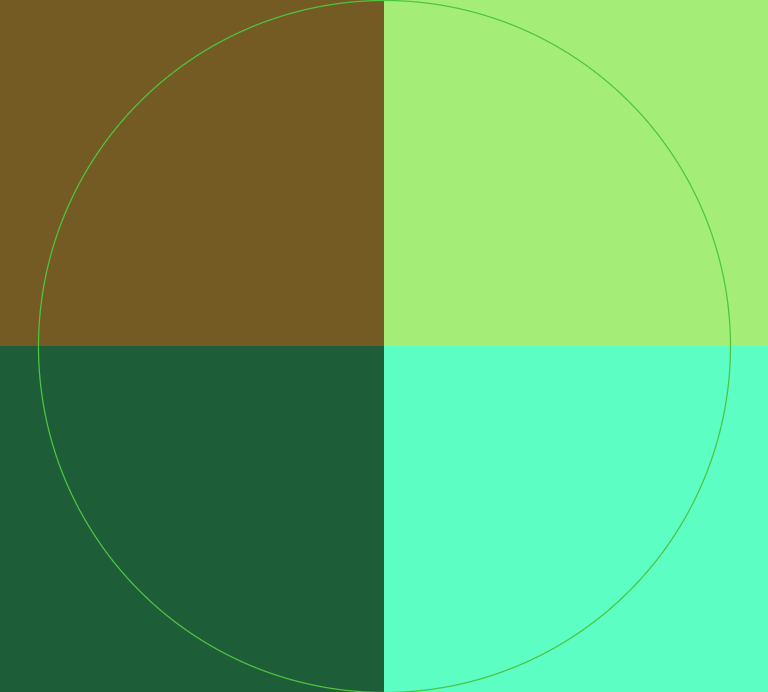
Reproduce this background procedurally as a Shadertoy shader.

```glsl
// Four flat colour quadrants meeting at the centre, crossed by a hairline circle
// that spans the full height. Quadrants come from smoothed half-plane steps and
// the circle from a distance function; lengths are in canvas heights.

// Smoothed half-plane: 0 below the edge, 1 above it
float edgeCoverage(float distanceToEdge, float pixel) {
    return clamp(distanceToEdge / pixel + 0.5, 0.0, 1.0);
}

// Box-filtered ring, so that lines thinner than a pixel fade correctly
float ringCoverage(vec2 p, float radius, float halfWidth, float pixel) {
    float d = length(p) - radius;
    return edgeCoverage(d + halfWidth, pixel) - edgeCoverage(d - halfWidth, pixel);
}

void mainImage(out vec4 fragColor, in vec2 fragCoord) {
    float pixel = 1.0 / iResolution.y;
    vec2 p = (fragCoord - 0.5 * iResolution.xy) * pixel;

    // Quadrant colours
    vec3 brown = vec3(0.453, 0.357, 0.139);
    vec3 lime = vec3(0.643, 0.935, 0.472);
    vec3 forest = vec3(0.115, 0.370, 0.220);
    vec3 mint = vec3(0.360, 0.995, 0.765);

    float right = edgeCoverage(p.x, pixel);
    float top = edgeCoverage(p.y, pixel);
    vec3 color = mix(mix(forest, mint, right), mix(brown, lime, right), top);

    // Hairline circle, its centre a touch low and to the right
    vec3 lineGreen = vec3(0.30, 0.77, 0.25);
    float ring = ringCoverage(p - vec2(0.0007, -0.0007), 0.5, 0.0009, pixel);
    color = mix(color, lineGreen, ring);

    fragColor = vec4(color, 1.0);
}
```
